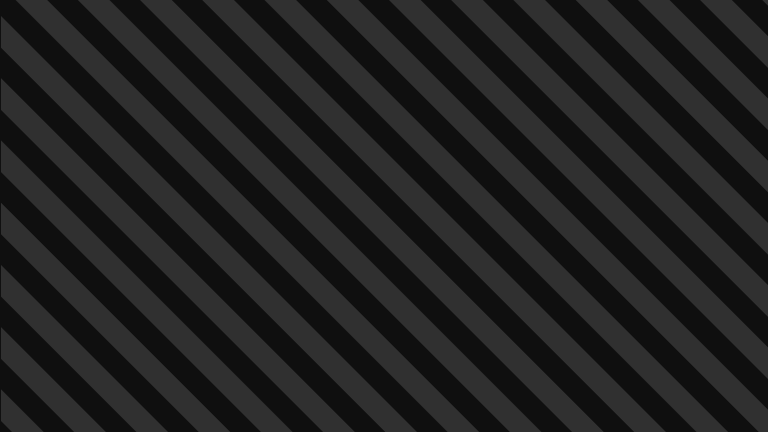
Reproduce this pattern procedurally as a WebGL 1 fragment shader.

```glsl
precision highp float;
// Flat diagonal stripes: light and dark bands of nearly equal width fall
// from upper left to lower right at 45 degrees. A repeated 1D distance to
// the nearest light band gives the stripes, with a dark hairline at left.

uniform vec2 u_resolution;

// Lengths are in units of the canvas height.
const vec3 DARK_COLOR = vec3(0.06);
const vec3 LIGHT_COLOR = vec3(0.19);
const float PERIOD = 0.14405;       // horizontal spacing of the stripes
const float LIGHT_SHARE = 0.508;    // part of each period that is light
const float LIGHT_CENTER = 0.0727;  // middle of the first band on the top edge
const float EDGE_LINE = 0.0023;     // width of the dark line at the left

// Signed horizontal distance to the nearest light band, negative inside.
float stripeDistance(vec2 p) {
    float topCrossing = p.x + p.y - 1.0;
    float phase = fract((topCrossing - LIGHT_CENTER) / PERIOD + 0.5) - 0.5;
    return (abs(phase) - 0.5 * LIGHT_SHARE) * PERIOD;
}

// Antialiased coverage of the region where the distance is negative.
float coverage(float dist, float pixel) {
    return clamp(0.5 - dist / pixel, 0.0, 1.0);
}

void main() {
    vec2 p = gl_FragCoord.xy / u_resolution.y;
    float pixel = 1.0 / u_resolution.y;

    // Perpendicular distance is the horizontal one scaled for 45 degrees.
    float light = coverage(stripeDistance(p) * sqrt(0.5), pixel);

    // Dark hairline along the left edge
    light *= 1.0 - coverage(p.x - EDGE_LINE, pixel);

    gl_FragColor = vec4(mix(DARK_COLOR, LIGHT_COLOR, light), 1.0);
}
```
